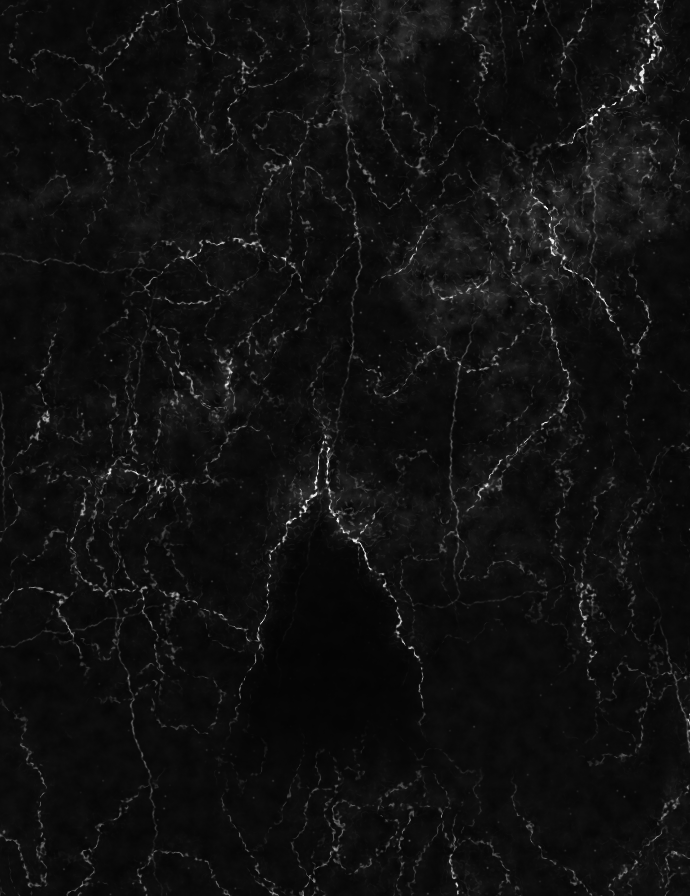
This texture is drawn by a Shadertoy shader. Its source:

```glsl
// Black marble with ragged, broken white veins, lacy haze, faint cracks and dust.
#define BASE_TONE 0.031
#define HAZE_GAIN 0.20
#define VEIN_GAIN 0.95
#define VEIN_WIDTH 0.0014
#define VEIN_SCALE vec2(4.1, 2.5)
#define RAGGEDNESS 0.040
#define LACE_GAIN 0.85
#define CRACK_COUNT 7
#define CRACK_GAIN 0.34
#define DUST_CELLS 150.0
#define DUST_SHARE 0.05
#define WEDGE_APEX vec2(0.365, 0.50)

vec2 hash2(vec2 p) {
    vec3 q = fract(p.xyx * vec3(0.1031, 0.1030, 0.0973));
    q += dot(q, q.yzx + 33.33);
    return fract((q.xx + q.yz) * q.zy);
}

vec2 latticeGradient(vec2 cell) {
    float angle = 6.2832 * hash2(cell).x;
    return vec2(cos(angle), sin(angle));
}

// Gradient noise: value in x, slope in yz
vec3 noise(vec2 p) {
    vec2 i = floor(p), f = p - i;
    vec2 u = f * f * f * (f * (f * 6.0 - 15.0) + 10.0);
    vec2 du = 30.0 * f * f * (f * (f - 2.0) + 1.0);
    vec2 ga = latticeGradient(i), gb = latticeGradient(i + vec2(1, 0));
    vec2 gc = latticeGradient(i + vec2(0, 1)), gd = latticeGradient(i + 1.0);
    float a = dot(ga, f), b = dot(gb, f - vec2(1, 0));
    float c = dot(gc, f - vec2(0, 1)), d = dot(gd, f - 1.0), k = a - b - c + d;
    return vec3(a + u.x * (b - a) + u.y * (c - a) + u.x * u.y * k,
                ga + u.x * (gb - ga) + u.y * (gc - ga) + u.x * u.y * (ga - gb - gc + gd)
                + du * (u.yx * k + vec2(b, c) - a));
}

float fbm(vec2 p) {
    float sum = 0.0;
    for (float amp = 0.6; amp > 0.05; amp *= 0.55) {
        sum += amp * noise(p).x;
        p = mat2(1.6, 1.2, -1.2, 1.6) * p + 7.3;
    }
    return sum;
}

// Displacement that makes smooth contours jagged
vec2 ragged(vec2 p) {
    vec2 shift = vec2(0.0);
    float amp = RAGGEDNESS, freq = 7.0;
    for (int i = 0; i < 6; i++, amp *= 0.57, freq *= 2.1)
        shift += amp * vec2(noise(p * freq + 3.7).x, noise(p * freq + 41.2).x);
    return shift;
}

// Approximate distance to the zero contour of the noise
float veinDistance(vec2 p, vec2 scale, float seed) {
    vec3 n = noise(p * scale + seed);
    return abs(n.x) / max(length(n.yz * scale), 0.5 * scale.y);
}

float stroke(float d, float width) {
    float w = max(width, 0.6 / iResolution.y);
    return exp(-d * d / (w * w));
}

float cracks(vec2 p) {
    float sum = 0.0;
    for (int i = 0; i < CRACK_COUNT; i++) {
        float id = float(i), faint = i % 3 == 2 ? 0.5 : 1.0;
        vec2 h = hash2(vec2(id, 5.0)), q = i % 3 == 2 ? p.yx : p;
        float path = 0.8 * (id + h.x) / float(CRACK_COUNT) + 0.4 * (h.y - 0.5) * (q.y - 0.5)
                   + 0.09 * noise(vec2(q.y * 2.2, id * 7.37)).x
                   + 0.016 * fbm(vec2(q.y * 22.0, id * 3.41));
        float presence = smoothstep(-0.15, 0.35, noise(vec2(q.y * 3.0, id * 5.63 + 9.4)).x);
        sum += faint * presence * stroke(abs(q.x - path), 0.0011);
    }
    return sum;
}

float dust(vec2 p) {
    vec2 cell = floor(p * DUST_CELLS), h = hash2(cell + 17.0);
    vec2 center = (cell + 0.25 + 0.5 * hash2(cell + 71.0)) / DUST_CELLS;
    return step(h.x, DUST_SHARE) * h.y * h.y * h.y * stroke(length(p - center), 0.0011);
}

void mainImage(out vec4 fragColor, in vec2 fragCoord) {
    vec2 p = fragCoord / iResolution.y, q = p + ragged(p), scale = VEIN_SCALE;
    float beads = smoothstep(-0.32, 0.36, noise(p * 200.0).x);
    float cloud = fbm(p * 4.5 + 12.0), grit = fbm(p * 50.0);
    float rich = smoothstep(-0.30, 0.35, noise(p * 2.6 + 5.1).x + 0.4 * (p.x + p.y - 0.9));

    // Calm dark wedge with veined flanks
    float flank = 0.9 * (abs(q.x - WEDGE_APEX.x) - 0.38 * (WEDGE_APEX.y - q.y));
    float calm = max(smoothstep(-0.03, 0.01, flank), smoothstep(0.20, 0.10, p.y));
    float flankFade = smoothstep(0.16, 0.28, p.y);
    float light = flankFade * stroke(abs(flank), VEIN_WIDTH) * beads;
    float nearest = mix(1.0, abs(flank), flankFade), gain = 1.0;

    // Four generations of broken veins, each finer and fainter
    for (int i = 0; i < 4; i++, gain *= 0.70, scale *= 1.7) {
        float seed = 13.7 * float(i) + 4.3, d = veinDistance(q, scale, seed);
        float presence = calm * smoothstep(-0.08, 0.28, noise(p * 4.2 + seed * 2.0).x);
        light += gain * presence * stroke(d, VEIN_WIDTH) * beads;
        nearest = min(nearest, d + 0.06 * (1.0 - presence * sqrt(gain)));
    }

    // Lacy threads, sparkle and haze gathered along the veins
    float halo = exp(-nearest * 50.0), patches = smoothstep(-0.02, 0.32, cloud) * calm * rich;
    float lace = stroke(veinDistance(q, vec2(24.0, 19.0), 8.1), 0.0012)
               + 0.7 * stroke(veinDistance(q, vec2(47.0, 39.0), 2.6), 0.0011);
    float sparkle = smoothstep(0.20, 0.55, noise(p * 190.0 + 31.0).x);
    float gathered = halo * (0.25 + 0.75 * rich) * (0.3 + 0.7 * calm);
    float haze = (0.34 * gathered + 0.42 * patches + 0.06 * calm) * (0.75 + 1.8 * grit);

    float tone = BASE_TONE + 0.016 * cloud + 0.012 * grit - 0.008 * (1.0 - calm);
    tone += HAZE_GAIN * max(haze, 0.0) + VEIN_GAIN * light * (0.8 + 0.3 * rich);
    tone += LACE_GAIN * lace * beads * (gathered * (0.35 + 0.65 * patches) + 0.08 * patches);
    tone += 0.24 * sparkle * (gathered + 0.30 * patches);
    tone += (CRACK_GAIN * cracks(p) * (0.3 + 0.7 * beads) + 0.6 * dust(p) * (0.3 + 0.7 * rich)) * (0.2 + 0.8 * calm);
    fragColor = vec4(vec3(clamp(tone, 0.0, 0.9)), 1.0);
}
```
